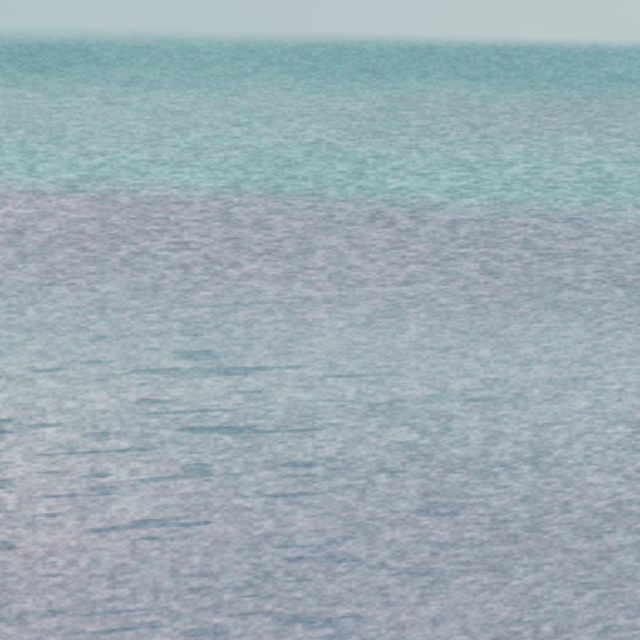
Reproduce this texture procedurally as a three.js fragment shader.

```glsl
// Hazy rippled sea with a turquoise band beneath a pale, slightly tilted horizon
varying vec2 vUv;

float hash(vec2 p) {
  vec3 q = fract(vec3(p.xyx) * 0.1031);
  q += dot(q, q.yzx + 33.33);
  return fract((q.x + q.y) * q.z);
}

float noise(vec2 p) {
  vec2 cell = floor(p);
  vec2 f = fract(p);
  f = f * f * (3.0 - 2.0 * f);
  return mix(mix(hash(cell), hash(cell + vec2(1.0, 0.0)), f.x),
             mix(hash(cell + vec2(0.0, 1.0)), hash(cell + 1.0), f.x), f.y);
}

float fbm(vec2 p) {
  float sum = 0.0;
  float weight = 0.53;
  for (int i = 0; i < 4; i++) {
    sum += weight * noise(p);
    p = p * 2.03 + vec2(17.3, 9.1);
    weight *= 0.5;
  }
  return sum;
}

// Water colour by depth below the top edge
vec3 waterColor(float depth, float x) {
  vec3 teal = mix(vec3(0.49, 0.655, 0.675), vec3(0.50, 0.66, 0.68), x);
  vec3 aqua = vec3(0.595, 0.705, 0.715);
  vec3 lilac = mix(vec3(0.635, 0.66, 0.70), vec3(0.595, 0.645, 0.69), x);
  vec3 mist = vec3(0.64, 0.70, 0.725);
  vec3 dusk = vec3(0.605, 0.64, 0.685);
  vec3 col = mix(teal, aqua, smoothstep(0.085, 0.155, depth - 0.025 * x));
  col = mix(col, vec3(0.585, 0.715, 0.72),
            0.7 * smoothstep(0.18, 0.27, depth - 0.03 * x));
  col = mix(col, lilac, smoothstep(0.26, 0.315, depth - 0.045 * x));
  col = mix(col, mist, smoothstep(0.37, 0.54, depth - 0.05 * x));
  return mix(col, dusk, smoothstep(0.60, 0.92, depth + 0.05 * x));
}

void main() {
  float x = vUv.x;
  float depth = 1.0 - vUv.y;

  // Ripples follow the horizon far off and tilt upward to the right nearby
  float slope = depth + x * (0.11 * depth - 0.025);
  vec2 ripple = vec2(x * 62.0, slope * (235.0 - 50.0 * depth));
  float broad = fbm(vec2(x * 3.5, slope * 13.0) + 4.0);
  float wobble = (fbm(vec2(x * 12.0, depth * 38.0)) - 0.5) * 0.03;

  vec3 sea = waterColor(depth + wobble, x);
  sea += (broad - 0.5) * vec3(0.06, 0.035, 0.035);

  // Warm light on the lower left, cool patch at the upper right
  float warm = smoothstep(0.42, 0.0, x) * smoothstep(0.45, 0.85, depth);
  sea += warm * vec3(0.055, 0.025, 0.02);
  vec2 patchPos = (vec2(x, depth) - vec2(0.87, 0.18)) / vec2(0.25, 0.035);
  sea += exp(-dot(patchPos, patchPos)) * vec3(-0.01, -0.035, -0.01);

  // Short wavelets, stretched sideways
  float wavelets = noise(ripple) * 0.6 + noise(ripple * vec2(2.1, 1.6) + 31.0) * 0.4 - 0.5;
  float strength = mix(0.06, 0.19, smoothstep(0.07, 0.32, depth));
  strength *= 1.0 - 0.3 * smoothstep(0.14, 0.0, abs(depth - 0.54));
  sea += wavelets * strength * vec3(1.1, 0.92, 0.85);

  // Sparse long dark crests
  float crest = noise(vec2(x * 13.0, slope * 105.0) + 57.0);
  crest = smoothstep(0.70, 0.96, crest + 0.25 * (broad - 0.5));
  float crestArea = smoothstep(0.35, 0.65, depth) * mix(1.0, 0.35, smoothstep(0.3, 0.85, x));
  sea -= crest * crestArea * vec3(0.13, 0.085, 0.07);

  // Fine tinted grain
  vec2 grainPos = vec2(x * 190.0, depth * 260.0);
  float grain = noise(grainPos) - 0.5;
  float tint = noise(grainPos * 0.55 + 80.0) - 0.5;
  sea += grain * 0.055 + tint * vec3(0.035, -0.005, 0.01);

  // Pale sky melting into the horizon, softer on the left
  vec3 sky = mix(vec3(0.70, 0.775, 0.785), vec3(0.735, 0.785, 0.79), x);
  sky += (fbm(vec2(x * 4.0, depth * 20.0)) - 0.5) * 0.02;
  float haze = mix(0.024, 0.012, x);
  float horizon = 0.056 + 0.014 * x + wobble * 0.25;
  vec3 col = mix(sky, sea, smoothstep(-haze, haze, depth - horizon));

  gl_FragColor = vec4(col, 1.0);
}
```
